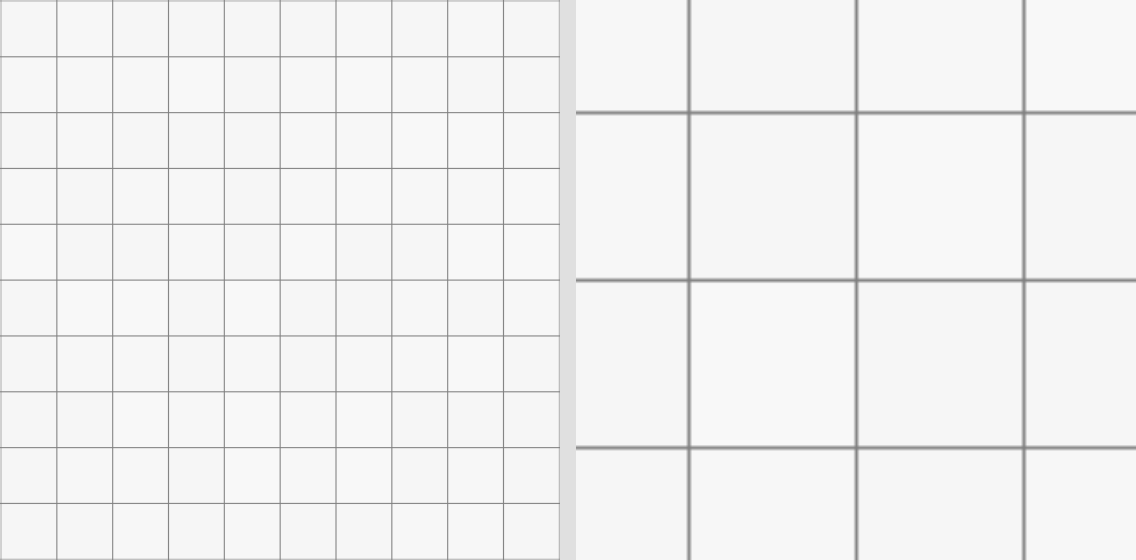
Left: the whole. Right: its middle third, enlarged.
Reproduce this pattern procedurally as a WebGL 1 fragment shader.

```glsl
precision highp float;
// Off-white square tiles in a ten by ten grid with thin grey joints.

uniform vec2 u_resolution;

const float TILE_COUNT = 10.0;
const vec2 GRID_ORIGIN = vec2(0.0018, 0.0013);
const vec2 TILE_SIZE = vec2(0.0997);
const float JOINT_WIDTH = 0.0019;
const float JOINT_SOFTNESS = 0.002;
const float BORDER_STRENGTH = 0.6;
const float TILE_VARIATION = 0.005;
const vec3 TILE_COLOR = vec3(0.968);
const vec3 JOINT_COLOR = vec3(0.5);

float hash(vec2 p) {
  return fract(sin(dot(p, vec2(127.1, 311.7))) * 43758.5);
}

// Share of a box of the given width that a joint covers.
vec2 jointCoverage(vec2 offset, vec2 filterWidth) {
  vec2 low = max(offset - 0.5 * filterWidth, vec2(-0.5 * JOINT_WIDTH));
  vec2 high = min(offset + 0.5 * filterWidth, vec2(0.5 * JOINT_WIDTH));
  return max(high - low, 0.0) / filterWidth;
}

void main() {
  vec2 uv = gl_FragCoord.xy / u_resolution;
  vec2 filterWidth = max(1.0 / u_resolution, vec2(JOINT_SOFTNESS));

  // Signed distance to the nearest joint on each axis.
  vec2 cell = (uv - GRID_ORIGIN) / TILE_SIZE;
  vec2 jointIndex = floor(cell + 0.5);
  vec2 offset = (cell - jointIndex) * TILE_SIZE;

  // The outermost joints are fainter than the inner ones.
  vec2 inner = step(0.5, jointIndex) * step(jointIndex, vec2(TILE_COUNT - 0.5));
  vec2 strength = mix(vec2(BORDER_STRENGTH), vec2(1.0), inner);

  // Crossing joints add up, so the corners stay dark.
  vec2 joint = jointCoverage(offset, filterWidth) * strength;
  float shade = joint.x + joint.y - joint.x * joint.y;

  // Barely visible difference in brightness from tile to tile.
  float tint = (2.0 * hash(floor(cell)) - 1.0) * TILE_VARIATION;
  gl_FragColor = vec4(mix(TILE_COLOR + tint, JOINT_COLOR, shade), 1.0);
}
```
